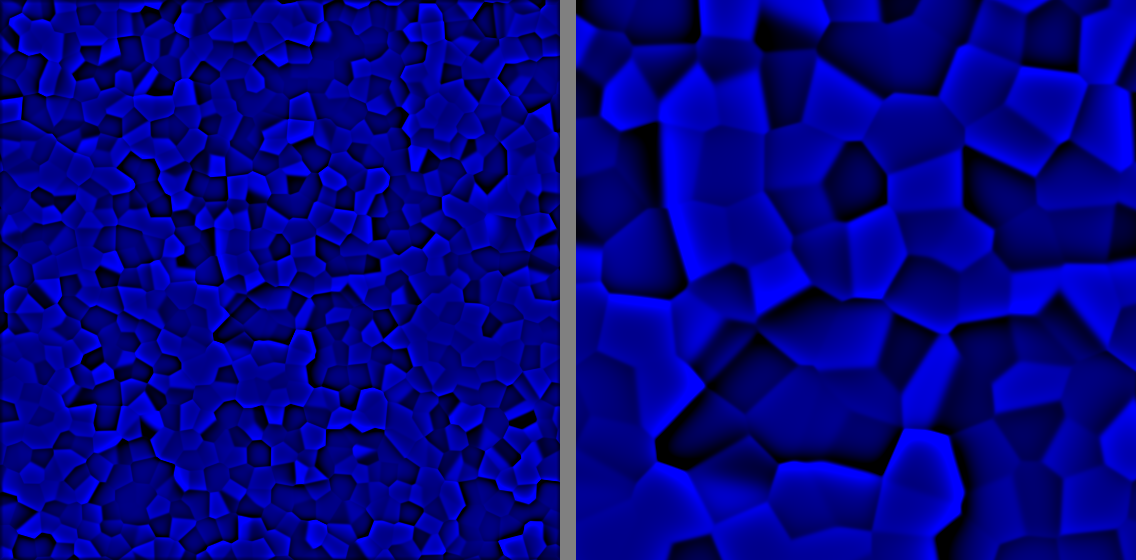
Left, the full canvas; right, a detail of the centre.
Write a Shadertoy shader that draws this texture.

```glsl
#define CELLS 29.0        // cells across the canvas
#define PATCH 0.4         // frequency of height patches, per cell
#define PATCH_GAIN 1.5    // height shared by nearby cells
#define CELL_GAIN 0.8     // height of each single cell
#define SHARP 24.0        // crispness of the cell edges
#define SOFT 3.1          // tightness of the glow around edges
#define CONTRAST 2.45
#define MID_BLUE 0.525
#define BORDER 0.008      // width of the dim canvas border

float hash(vec2 p) {
    return fract(sin(dot(p, vec2(127.1, 311.7))) * 43758.545);
}

vec2 hash2(vec2 p) {
    return vec2(hash(p), hash(p + vec2(37.3, 17.9)));
}

float valueNoise(vec2 p) {
    vec2 i = floor(p), f = fract(p);
    f = f * f * (3.0 - 2.0 * f);
    return mix(mix(hash(i), hash(i + vec2(1, 0)), f.x),
               mix(hash(i + vec2(0, 1)), hash(i + vec2(1, 1)), f.x), f.y);
}

// Height of one cell: broad plateaus plus a random step, softly limited
float cellHeight(vec2 id, vec2 site) {
    float patchHeight = valueNoise(site * PATCH + 51.0) - 0.5;
    float ownHeight = hash(id + vec2(71.7, 5.3)) - 0.5;
    return 0.5 * tanh(2.0 * (PATCH_GAIN * patchHeight + CELL_GAIN * ownHeight));
}

// Crisp Voronoi heights minus their softened version
float edgeRelief(vec2 p) {
    vec2 base = floor(p);
    vec2 crisp = vec2(0.0), soft = vec2(0.0);   // weighted sum, weight
    for (int y = -2; y <= 2; y++) {
        for (int x = -2; x <= 2; x++) {
            vec2 id = base + vec2(x, y);
            vec2 site = id + hash2(id);
            vec2 offset = site - p;
            float d2 = dot(offset, offset);
            vec2 heightAndOne = vec2(cellHeight(id, site), 1.0);
            crisp += heightAndOne * exp(-SHARP * d2);
            soft += heightAndOne * exp(-SOFT * d2);
        }
    }
    return crisp.x / max(crisp.y, 1e-30) - soft.x / soft.y;
}

void mainImage(out vec4 fragColor, in vec2 fragCoord) {
    vec2 uv = fragCoord / iResolution.y;
    float blue = MID_BLUE + CONTRAST * edgeRelief(uv * CELLS);

    // Dim rim along the canvas border
    vec2 toBorder = min(uv, iResolution.xy / iResolution.y - uv);
    blue *= mix(0.55, 1.0, smoothstep(0.0, BORDER, min(toBorder.x, toBorder.y)));

    fragColor = vec4(0.0, 0.0, clamp(blue, 0.0, 1.0), 1.0);
}
```
